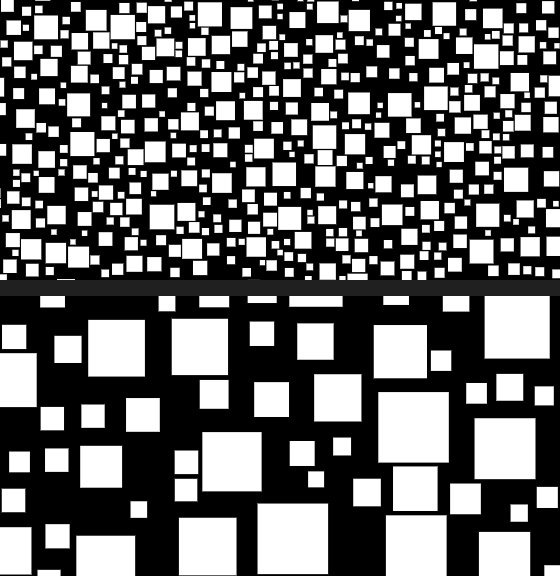
Top, the full canvas; bottom, a detail of the centre.
This pattern is drawn by a WebGL 2 fragment shader. Its source:

```glsl
#version 300 es
precision highp float;

uniform vec2 u_resolution;
out vec4 fragColor;

const int LEVELS = 9;
const int MAX_KEPT = 96;
const float SHRINK = 0.84;  // size ratio from one level to the next
const float GAP = 0.004;    // least space between squares

// Integer hash of a cell and its level, three values in 0..1
vec3 hash3(ivec3 key) {
    uvec3 v = uvec3(key + 512) * 1664525u + 1013904223u;
    v.x += v.y * v.z; v.y += v.z * v.x; v.z += v.x * v.y;
    v ^= v >> 16u;
    v.x += v.y * v.z; v.y += v.z * v.x; v.z += v.x * v.y;
    return vec3(v >> 8u) / 16777216.0;
}

// Chebyshev distance, the natural metric for upright squares
float maxDistance(vec2 a, vec2 b) {
    vec2 d = abs(a - b);
    return max(d.x, d.y);
}

// Signed distance to the nearest square. Levels run from large to small;
// a square is kept only where no larger kept square is in its way.
float packedSquares(vec2 p, float pixel) {
    vec3 kept[MAX_KEPT];  // centre and half side
    int count = 0;
    float nearest = 1.0;
    float side = 0.0885;

    for (int level = 0; level < LEVELS; level++) {
        float pitch = side * 1.6;
        float chance = 0.25 + 0.25 * sin(3.14159 * float(level) / 8.0);

        // Distance over which this level can affect the current point
        float reach = (side * SHRINK - 0.018) / (1.0 - SHRINK)
                    + GAP * float(LEVELS - 1 - level) + pixel;
        vec2 shift = hash3(ivec3(level, 7, 91)).xy * pitch;
        ivec2 first = ivec2(floor((p + shift - reach) / pitch));
        ivec2 last = ivec2(floor((p + shift + reach) / pitch));

        for (int y = first.y; y <= last.y; y++) {
            for (int x = first.x; x <= last.x; x++) {
                vec3 rnd = hash3(ivec3(x, y, level));
                if (rnd.z > chance) continue;

                // Random size, and a jitter that stays inside the cell
                float halfSide = 0.5 * side * mix(SHRINK, 1.0, rnd.z / chance);
                vec2 jitter = (rnd.xy - 0.5) * (pitch - 2.0 * halfSide - GAP);
                vec2 centre = (vec2(x, y) + 0.5) * pitch + jitter - shift;

                bool isFree = count < MAX_KEPT;
                for (int i = 0; i < count && isFree; i++) {
                    isFree = maxDistance(centre, kept[i].xy) > halfSide + kept[i].z + GAP;
                }
                if (isFree) {
                    kept[count++] = vec3(centre, halfSide);
                    nearest = min(nearest, maxDistance(p, centre) - halfSide);
                }
            }
        }
        side *= SHRINK;
    }
    return nearest;
}

void main() {
    float pixel = 1.0 / u_resolution.y;
    float dist = packedSquares(gl_FragCoord.xy * pixel, pixel);

    // White squares on black, one pixel of smoothing
    float coverage = clamp(0.5 - dist / pixel, 0.0, 1.0);
    fragColor = vec4(vec3(coverage), 1.0);
}
```
